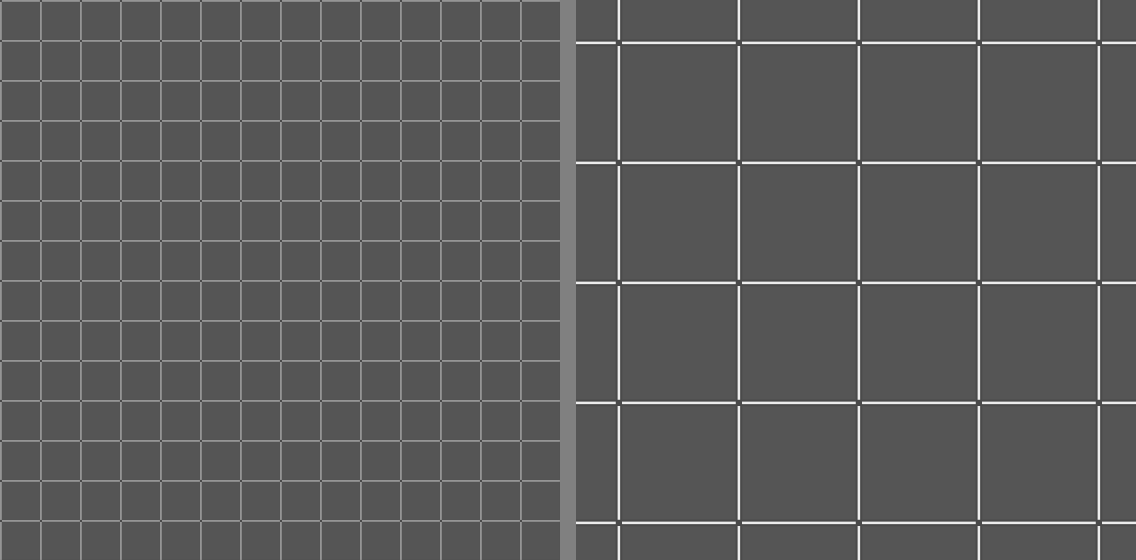
Left, the full canvas; right, a detail of the centre.
Write a WebGL 2 fragment shader that draws this pattern.

```glsl
#version 300 es
precision highp float;
// Dark grey square tiles parted by thin pale lines with dark rims and broken crossings.

uniform vec2 u_resolution;
out vec4 fragColor;

const float REPEATS = 14.0;

// Lengths below are fractions of one tile.
const vec2 GRID_SHIFT = vec2(0.024, -0.024);
const float LINE_HALF = 0.0105;
const float RIM_HALF = 0.028;
const float GAP_HALF = 0.026;

const vec3 TILE_GREY = vec3(0.333);
const vec3 RIM_GREY = vec3(0.29);
const vec3 LINE_WHITE = vec3(0.93);

// Signed distance to the nearest grid line on each axis; wraps at the canvas edge.
vec2 gridDistance(vec2 uv, float repeats, vec2 shift) {
    return fract(uv * repeats - shift + 0.5) - 0.5;
}

// Share of a pixel, per axis, covered by a band around zero.
vec2 bandCoverage(vec2 dist, float halfWidth, vec2 pixel) {
    vec2 upper = min(dist + 0.5 * pixel, vec2(halfWidth));
    vec2 lower = max(dist - 0.5 * pixel, vec2(-halfWidth));
    return max(upper - lower, 0.0) / pixel;
}

// Joins the coverage of both axes.
float eitherAxis(vec2 coverage) {
    return max(coverage.x, coverage.y);
}

void main() {
    vec2 uv = gl_FragCoord.xy / u_resolution;
    vec2 pixel = REPEATS / u_resolution;
    vec2 dist = gridDistance(uv, REPEATS, GRID_SHIFT);

    // Dark rim beside the lines
    float rim = eitherAxis(bandCoverage(dist, RIM_HALF, pixel));

    // Pale lines, interrupted where the other axis crosses
    vec2 gap = bandCoverage(dist, GAP_HALF, pixel);
    vec2 strokes = bandCoverage(dist, LINE_HALF, pixel) * (1.0 - gap.yx);

    vec3 color = mix(TILE_GREY, RIM_GREY, rim);
    color = mix(color, LINE_WHITE, eitherAxis(strokes));
    fragColor = vec4(color, 1.0);
}
```
